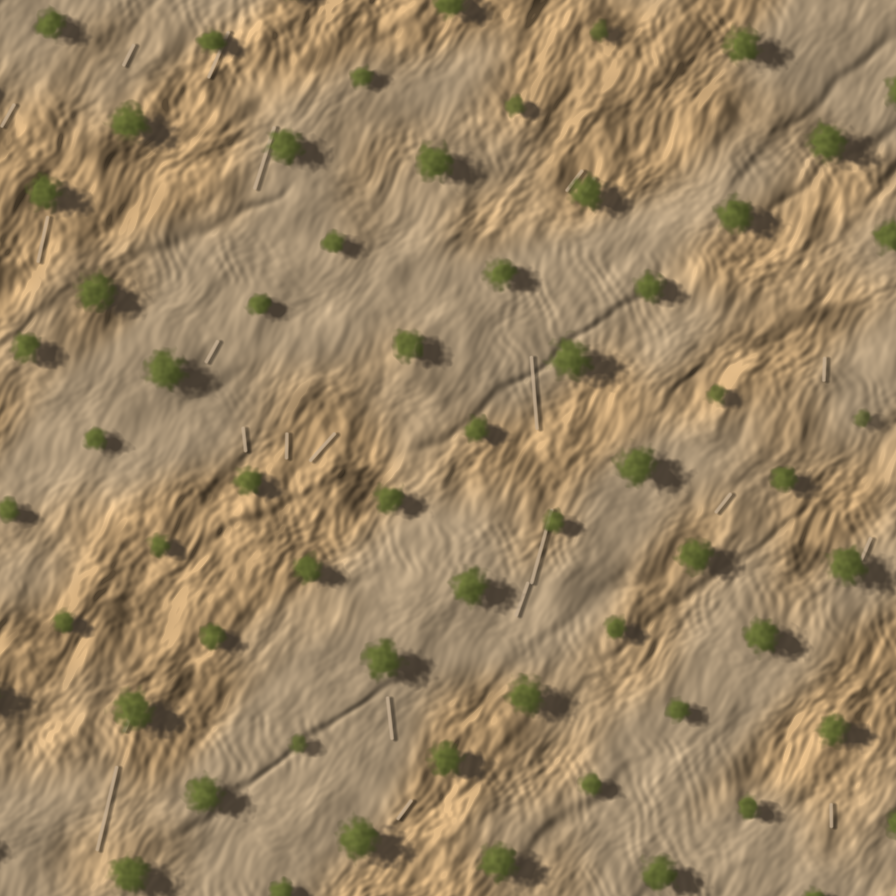
A Shadertoy shader for this texture:

```glsl
// Bare, churned soil seen from above, planted with a skewed grid of small shrubs.
// A height field of clods, furrows and tread marks is lit from the upper left;
// dry sticks, soft shrubs and their shadows are laid on top.

const vec2 TO_LIGHT = vec2(-0.95, 0.31);
const float TAU = 6.2831853;

vec2 hash2(vec2 p) {
    vec3 q = fract(p.xyx * vec3(0.1031, 0.1030, 0.0973));
    q += dot(q, q.yzx + 33.33);
    return fract((q.xx + q.yz) * q.zy);
}

float gradientDot(vec2 cell, vec2 offset) {
    float angle = TAU * hash2(cell + 57.0).x;
    return dot(vec2(cos(angle), sin(angle)), offset);
}

float noise(vec2 p) {
    vec2 i = floor(p), f = p - i;
    vec2 w = f * f * f * (f * (f * 6.0 - 15.0) + 10.0);
    vec2 e = vec2(1.0, 0.0);
    float low = mix(gradientDot(i, f), gradientDot(i + e, f - e), w.x);
    float high = mix(gradientDot(i + e.yx, f - e.yx), gradientDot(i + 1.0, f - 1.0), w.x);
    return 1.4 * mix(low, high, w.y);
}

// Coordinates along and across a direction given in radians
vec2 along(vec2 p, float angle) {
    float c = cos(angle), s = sin(angle);
    return vec2(c * p.x + s * p.y, c * p.y - s * p.x);
}

// 0 on smooth grey ground, 1 on broken orange ground
float roughness(vec2 p) {
    vec2 q = along(p, 0.65);
    float n = noise(q * vec2(2.6, 5.0) + 3.7) + 0.5 * noise(q * vec2(7.0, 11.0) + 9.1);
    return smoothstep(-0.35, 0.4, n);
}

// Broken diagonal grooves
float furrow(vec2 p) {
    vec2 q = along(p, 0.68) + 0.012 * noise(p * 17.0);
    float line = noise(q * vec2(1.6, 9.0) + 21.0) / 0.075;
    return exp(-line * line) * smoothstep(0.0, 0.35, noise(q * vec2(5.0, 7.0) + 40.0));
}

// Rows of short upright ripples left by tracked machines
float treads(vec2 p) {
    vec2 q = along(p, 0.12);
    float band = smoothstep(0.1, 0.4, noise(q * vec2(3.5, 11.0) + 14.0));
    float wobble = 0.9 * noise(p * 22.0);
    return band * sin(TAU * (q.x * 72.0 + q.y * 14.0 + wobble));
}

float height(vec2 p, float rough) {
    vec2 q = along(p, 1.0) * vec2(0.62, 1.15);
    q += 0.012 * noise(p * 13.0 + 5.0);
    float clods = 0.0, amplitude = 1.0, frequency = 13.0;
    for (int i = 0; i < 4; i++) {
        clods += amplitude * noise(q * frequency + float(i) * 17.3);
        amplitude *= 0.54;
        frequency *= 2.05;
    }
    return clods * mix(0.42, 1.25, rough) + 0.04 * treads(p) - 0.28 * furrow(p);
}

// Pale straw lying at steep angles, each with a thin shadow
vec3 addSticks(vec3 colour, vec2 p) {
    for (int i = 0; i < 22; i++) {
        vec2 centre = hash2(vec2(float(i), 3.0));
        vec2 shape = hash2(vec2(float(i), 8.0));
        float halfLength = mix(0.012, 0.055, shape.x * shape.x);
        float angle = mix(0.8, 1.75, shape.y);
        vec2 q = along(p - centre, angle);
        vec2 s = along(p - centre - vec2(0.004, -0.001), angle);
        q.x -= clamp(q.x, -halfLength, halfLength);
        s.x -= clamp(s.x, -halfLength, halfLength);
        colour *= 1.0 - 0.4 * smoothstep(0.0045, 0.0005, length(s));
        float body = smoothstep(0.0032, 0.0006, length(q));
        colour = mix(colour, vec3(0.77, 0.68, 0.57), 0.8 * body);
    }
    return colour;
}

vec3 addShrubs(vec3 colour, vec2 p) {
    mat2 lattice = mat2(0.170, -0.028, -0.095, -0.078);
    vec2 home = floor(inverse(lattice) * p);
    float ragged = 0.28 * noise(p * 75.0) + 0.2 * noise(p * 150.0);
    float shadow = 0.0, leaves = 0.0, lit = 0.0;
    for (int k = 0; k < 9; k++) {
        vec2 cell = home + vec2(k % 3 - 1, k / 3 - 1);
        vec2 r = hash2(cell + 71.0);
        vec2 centre = lattice * (cell + 0.5) + 0.024 * (hash2(cell + 130.0) - 0.5);
        float radius = mix(0.010, 0.023, r.x) * step(0.07, r.y) + 0.0005;
        vec2 d = (p - centre) / radius;
        vec2 s = along(d - vec2(1.25, -0.4), -0.3) * vec2(0.72, 1.15);
        float strength = smoothstep(0.004, 0.014, radius);
        shadow = max(shadow, strength * smoothstep(1.25, 0.45, length(s) + ragged));
        float cover = strength * smoothstep(1.2, 0.5, length(d) + ragged);
        lit = mix(lit, 0.5 + 0.5 * dot(d, TO_LIGHT), cover);
        leaves = max(leaves, cover);
    }
    colour = mix(colour, vec3(0.25, 0.215, 0.175), 0.88 * shadow);
    vec3 green = mix(vec3(0.24, 0.27, 0.12), vec3(0.47, 0.51, 0.24), clamp(lit, 0.0, 1.0));
    return mix(colour, green * (1.0 + 0.5 * ragged), 0.92 * leaves);
}

void mainImage(out vec4 fragColor, in vec2 fragCoord) {
    vec2 p = fragCoord / iResolution.y;

    // Relief from the height difference towards the light
    float rough = roughness(p);
    float slope = height(p, rough) - height(p + 0.0045 * TO_LIGHT, rough);
    float light = 1.0 + clamp(1.25 * slope, -0.48, 0.32);

    // Soil tint, broad stains and dark hollows
    vec3 soil = mix(vec3(0.635, 0.555, 0.445), vec3(0.655, 0.54, 0.39), rough);
    soil *= 1.0 + 0.10 * noise(p * 6.0 + 2.0) + 0.10 * noise(p * 24.0 + 6.0);
    float hollow = smoothstep(0.2, 0.6, noise(along(p, 0.8) * vec2(14.0, 24.0) + 31.0));
    soil *= 1.0 - 0.3 * hollow * rough - 0.22 * furrow(p);

    vec3 colour = addSticks(soil * light, p);
    fragColor = vec4(addShrubs(colour, p), 1.0);
}
```
